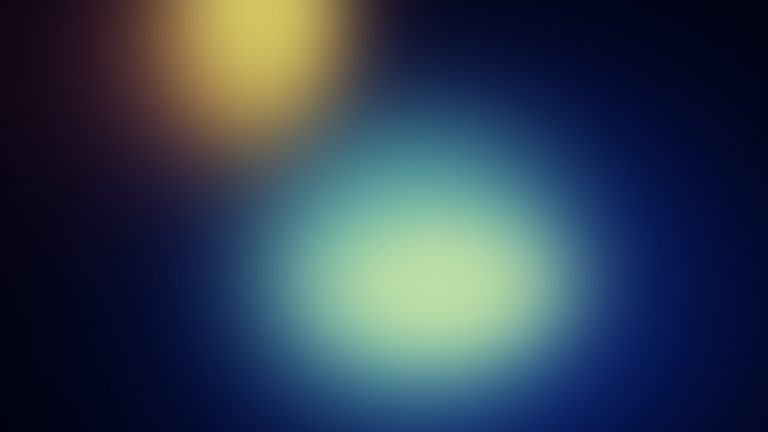
A Shadertoy shader for this background:

```glsl
// Soft defocused lights: a gold glow above a pale teal glow on deep blue.

const vec2 CANVAS = vec2(16.0 / 9.0, 1.0);

const vec3 NIGHT  = vec3(0.00, 0.00, 0.045);
const vec3 PLUM   = vec3(0.16, 0.06, 0.12);
const vec3 BLUE   = vec3(0.03, 0.13, 0.50);
const vec3 AMBER  = vec3(0.55, 0.36, 0.25);
const vec3 TEAL   = vec3(0.37, 0.68, 0.65);
const vec3 GOLD   = vec3(0.83, 0.77, 0.38);
const vec3 PALE   = vec3(0.74, 0.87, 0.65);

// Elliptical falloff; a higher power gives a flatter core.
float glow(vec2 p, vec2 center, vec2 radius, float power) {
    return exp(-pow(length((p - center) / radius), power));
}

// Fine grain that hides banding in the dark gradients.
float grain(vec2 p) {
    return fract(sin(dot(p, vec2(12.99, 78.23))) * 43758.5) - 0.5;
}

void mainImage(out vec4 fragColor, in vec2 fragCoord) {
    vec2 p = fragCoord / iResolution.xy * CANVAS;

    // Wide, dim halos
    vec3 color = NIGHT;
    color = mix(color, PLUM, glow(p, vec2(0.44, 0.86), vec2(0.463, 0.394), 2.2));
    color = mix(color, BLUE, glow(p, vec2(1.065, 0.306), vec2(0.67, 0.544), 2.2));

    // Coloured bodies of the two lights
    color = mix(color, AMBER, glow(p, vec2(0.544, 0.907), vec2(0.25, 0.278), 2.4));
    color = mix(color, TEAL, glow(p, vec2(0.96, 0.387), vec2(0.382, 0.347), 3.0));

    // Bright cores
    color = mix(color, GOLD, glow(p, vec2(0.606, 0.977), vec2(0.185, 0.266), 2.4));
    color = mix(color, PALE, glow(p, vec2(1.007, 0.34), vec2(0.278, 0.18), 2.6));

    color += grain(p) / 255.0;
    fragColor = vec4(clamp(color, 0.0, 1.0), 1.0);
}
```
